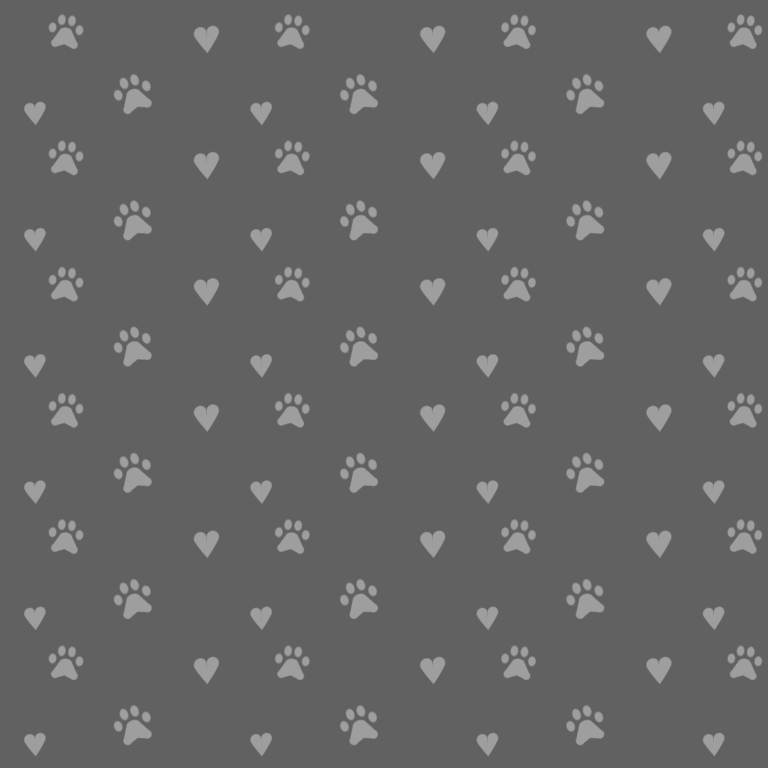
Reproduce this pattern procedurally as a Shadertoy shader.

```glsl
// Moves into the nearest repeat of a motif, turned counterclockwise and scaled
vec2 motifSpace(vec2 p, vec2 center, float angle, float size) {
    vec2 tile = vec2(0.2946, 0.16435);
    vec2 d = p - center;
    d -= tile * round(d / tile);
    float c = cos(angle), s = sin(angle);
    return mat2(c, -s, s, c) * d / size;
}

// Capsule whose radius changes from start to end
float taperedCapsule(vec2 p, vec2 a, vec2 b, float ra, float rb, float bulge) {
    vec2 ab = b - a;
    float h = clamp(dot(p - a, ab) / dot(ab, ab), 0.0, 1.0);
    return length(p - a - ab * h) - mix(ra, rb, pow(h, bulge));
}

float ellipse(vec2 p, vec2 radius) {
    return (length(p / radius) - 1.0) * min(radius.x, radius.y);
}

// Mirrored pad with an inner and an outer toe on each side
float paw(vec2 p) {
    p.x = abs(p.x);
    float pad = taperedCapsule(p, vec2(0.0, 0.875), vec2(0.7, 0.275), 0.625, 0.3, 1.0);
    float innerToe = ellipse(p - vec2(0.38, 2.05), vec2(0.28, 0.385));
    float outerToe = ellipse(p - vec2(1.01, 1.41), vec2(0.28, 0.36));
    return min(pad, min(innerToe, outerToe));
}

// Two rounded lobes tapering to a shared tip
float heart(vec2 p) {
    p.y -= 0.06 * p.x;
    p.x = abs(p.x);
    return taperedCapsule(p, vec2(0.465, 0.5), vec2(0.0, -0.95), 0.475, 0.04, 1.3);
}

void mainImage(out vec4 fragColor, in vec2 fragCoord) {
    vec2 p = fragCoord / iResolution.y;

    // Two paws and two hearts per tile
    float d = 0.0174 * paw(motifSpace(p, vec2(0.378, 0.6094), -0.105, 0.0174));
    d = min(d, 0.0191 * paw(motifSpace(p, vec2(0.4753, 0.5278), 0.32, 0.0191)));
    d = min(d, 0.0174 * heart(motifSpace(p, vec2(0.5638, 0.6198), 0.05, 0.0174)));
    d = min(d, 0.0149 * heart(motifSpace(p, vec2(0.635, 0.5234), 0.05, 0.0149)));

    // Soft light gray shapes on dark gray
    float softness = max(0.0013, 0.7 / iResolution.y);
    float shape = 1.0 - smoothstep(-softness, softness, d);
    fragColor = vec4(vec3(mix(0.38, 0.62, shape)), 1.0);
}
```
